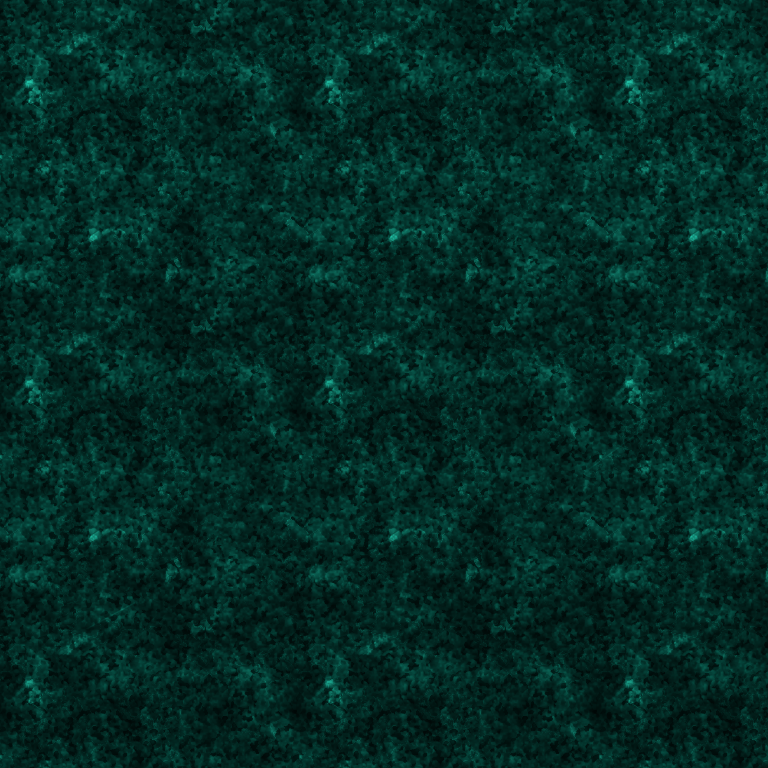
Write a Shadertoy shader that draws this texture.

```glsl
#define REPEATS 2.56
#define GRAIN_CELLS 84.0
#define VEIN_CELLS 15.0
#define MOTTLE 2.5
#define GRAIN 0.8
#define FLAKE_GLOW 0.55
#define VEIN_GLOW 0.32
#define BASE_GREEN vec3(0.009, 0.153, 0.131)
#define PALE_TINT vec3(0.16, 0.0, 0.0)
#define TAU 6.28318

vec2 hash2(vec2 p) {
    vec3 q = fract(p.xyx * vec3(0.1031, 0.1030, 0.0973));
    q += dot(q, q.yzx + 33.33);
    return fract((q.xx + q.yz) * q.zy);
}

// Value noise that wraps once per tile, with n cells on each axis
float tileNoise(vec2 p, vec2 n) {
    p *= n;
    vec2 c = floor(p), f = p - c;
    f = f * f * (3.0 - 2.0 * f);
    vec2 lo = mod(c, n) + n.x, hi = mod(c + 1.0, n) + n.x;
    float a = mix(hash2(lo).x, hash2(vec2(hi.x, lo.y)).x, f.x);
    float b = mix(hash2(vec2(lo.x, hi.y)).x, hash2(hi).x, f.x);
    return mix(a, b, f.y);
}

float layeredNoise(vec2 p, vec2 n) {
    float sum = 0.0, total = 0.0, amp = 1.0;
    for (int i = 0; i < 5; i++) {
        sum += amp * tileNoise(p, n);
        total += amp;
        amp *= 0.95;
        n *= 2.0;
    }
    return sum / total;
}

// Wrapping cellular noise: x = softened cell value, y = gap to the border
vec2 cellular(vec2 p, float n) {
    p *= n;
    vec2 base = floor(p);
    float near = 9.0, next = 9.0, sum = 0.0, total = 0.0;
    for (int j = -1; j <= 1; j++)
    for (int i = -1; i <= 1; i++) {
        vec2 c = base + vec2(i, j);
        vec2 id = mod(c, n) + n;
        float d = length(c + hash2(id) - p);
        float w = exp(-7.0 * d * d);
        sum += w * hash2(id + 17.0).y;
        total += w;
        next = min(next, max(near, d));
        near = min(near, d);
    }
    return vec2(sum / total, next - near);
}

// Soft wrapped spot, sheared by lean
float spot(vec2 q, vec2 size, vec2 lean) {
    q -= round(q);
    q = (q + lean * q.yx) / size;
    return exp(-dot(q, q));
}

// Two staggered columns of flakes and two level smears in each tile
float flakes(vec2 p) {
    float best = 0.0;
    for (int k = 0; k < 2; k++)
    for (int i = 0; i < 3; i++) {
        float col = float(k), row = float(i), sway = sin(row * TAU / 4.0);
        vec2 centre = vec2(0.10 + 0.39 * col + 0.09 * row * col + 0.07 * sway * (1.0 - col),
                           0.27 + 0.16 * col + 0.325 * row + 0.15 * col * sway);
        vec2 size = vec2(0.034, 0.072) + vec2(0.045, -0.02) * step(1.5, row) * (1.0 - col);
        float lean = mix(-0.25, 0.4 * row, col);
        best = max(best, spot(p - centre, size * (1.0 - 0.2 * col), vec2(lean, 0.0)));
    }
    for (int i = 0; i < 2; i++) {
        vec2 centre = vec2(0.23, 0.15) + float(i) * vec2(0.07, 0.65);
        best = max(best, 0.85 * spot(p - centre, vec2(0.09, 0.015), vec2(0.0, 0.25)));
    }
    return best;
}

// A few hairline scratches, placed over the whole canvas
float scratches(vec2 uv) {
    float ink = 0.0;
    for (int i = 0; i < 4; i++) {
        vec2 h = hash2(vec2(float(i), 41.0)), q = uv - h;
        vec2 along = normalize(vec2(1.0, -0.5 - 0.3 * h.x));
        float t = clamp(dot(q, along), -0.035, 0.035);
        ink = max(ink, smoothstep(0.0018, 0.0, length(q - along * t)));
    }
    return ink;
}

void mainImage(out vec4 fragColor, in vec2 fragCoord) {
    vec2 uv = fragCoord / iResolution.xy;
    uv.y = 1.0 - uv.y; // tiles are counted from the top left
    vec2 p = uv * REPEATS;

    // Mottled ground and fine grain
    float mottle = layeredNoise(p, vec2(8.0));
    float rough = layeredNoise(p + 0.37, vec2(13.0, 11.0));
    vec2 warp = vec2(rough, mottle) - 0.5;
    float grain = cellular(p + 0.03 * warp, GRAIN_CELLS).x;
    float tone = MOTTLE * (mottle - 0.5) + GRAIN * (grain - 0.5);
    tone -= 0.4 * smoothstep(0.27, 0.1, grain);

    // Ragged pale flakes, faint upright streaks and broken veins
    vec2 bend = vec2(tileNoise(p, vec2(16.0)), tileNoise(p, vec2(18.0))) - 0.5;
    float cover = flakes(p + 0.05 * bend) + 1.7 * (rough - 0.5);
    tone += FLAKE_GLOW * smoothstep(0.32, 0.72, cover);
    tone += 0.2 * smoothstep(0.68, 0.95, tileNoise(p + 0.05 * warp, vec2(23.0, 5.0)));
    float vein = smoothstep(0.08, 0.0, cellular(p + 0.06 * bend + 0.08 * warp, VEIN_CELLS).y);
    tone += VEIN_GLOW * vein * smoothstep(0.45, 0.7, tileNoise(p, vec2(9.0)));

    // Shading inside each tile, then slow drift over the canvas
    tone += 0.06 * cos(TAU * p.y) + 0.04 * cos(TAU * (p.x - 0.15));
    tone += 0.03 * sin(7.0 * uv.x + 3.0 * sin(4.0 * uv.y)) + mix(0.12, -0.12, uv.y);
    tone += 0.3 * scratches(uv);

    vec3 colour = BASE_GREEN * exp(tone);
    colour += PALE_TINT * max(colour.g - 0.25, 0.0);
    fragColor = vec4(colour, 1.0);
}
```
